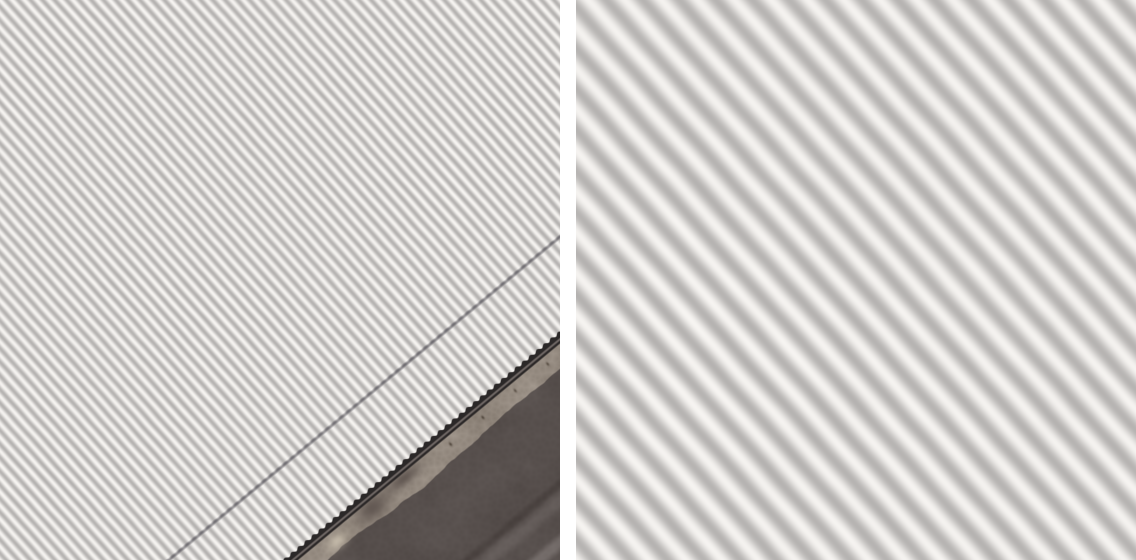
Left, the full canvas; right, a detail of the centre.
Write a three.js fragment shader that draws this texture.

```glsl
varying vec2 vUv;

const vec2 RIBS = vec2(46.0, 41.0);        // repeats across and up
const vec2 OUTWARD = vec2(0.637, -0.771);  // from roof to ground
const vec2 ALONG = vec2(0.771, 0.637);     // parallel to the eave
const float SEAM_AT = 0.192;
const float EAVE_AT = 0.323;
const float SOFT = 0.0018;

const vec3 RIB_LIGHT = vec3(0.962, 0.953, 0.942);
const vec3 RIB_SHADE = vec3(0.710, 0.700, 0.693);
const vec3 SEAM_COLOR = vec3(0.43, 0.42, 0.44);
const vec3 GUTTER = vec3(0.17, 0.155, 0.155);
const vec3 GUTTER_LIP = vec3(0.43, 0.40, 0.39);
const vec3 CONCRETE = vec3(0.58, 0.54, 0.50);
const vec3 STAIN = vec3(0.37, 0.33, 0.31);
const vec3 ASPHALT = vec3(0.34, 0.31, 0.30);
const vec3 DEBRIS = vec3(0.80, 0.76, 0.69);

vec2 hash2(vec2 p) {
  vec2 q = vec2(dot(p, vec2(127.1, 311.7)), dot(p, vec2(269.5, 183.3)));
  return fract(sin(q) * 43758.5);
}

// Distance to the nearest scattered cell center
float cellular(vec2 p) {
  vec2 base = floor(p);
  float nearest = 2.0;
  for (int y = -1; y <= 1; y++) {
    for (int x = -1; x <= 1; x++) {
      vec2 cell = base + vec2(float(x), float(y));
      nearest = min(nearest, distance(p, cell + hash2(cell)));
    }
  }
  return nearest;
}

// Layered sines, roughly -1 to 1
float waves(vec2 p) {
  float sum = 0.0;
  float amp = 0.5;
  for (int i = 0; i < 4; i++) {
    sum += amp * sin(p.x + 1.7 * sin(p.y)) * cos(0.8 * p.y - 0.4 * p.x);
    p = mat2(1.5, 1.1, -1.1, 1.5) * p + 1.3;
    amp *= 0.55;
  }
  return sum;
}

float band(float d, float center, float halfWidth, float soft) {
  return 1.0 - smoothstep(halfWidth - soft, halfWidth + soft, abs(d - center));
}

float blob(vec2 p, vec2 center, vec2 radius) {
  vec2 q = (p - center) / radius;
  return exp(-dot(q, q));
}

float ribProfile(vec2 p) {
  float phase = dot(p, RIBS) + 0.025 * waves(p * 38.0);
  return 0.5 + 0.5 * cos(6.28319 * phase);
}

vec3 roof(vec2 p, float d, float rib) {
  float wear = waves(p * 9.0 + 2.0);
  float contrast = 0.96 + 0.05 * wear;
  vec3 color = mix(RIB_SHADE, RIB_LIGHT, 0.5 + (rib - 0.5) * contrast);
  color += 0.008 * waves(p * 70.0);
  // Lapped sheet seam, deepest between ribs
  float seam = band(d, SEAM_AT + 0.0006 * (rib - 0.5), 0.0026, 0.0024);
  float strength = 0.94 - 0.26 * rib + 0.08 * wear;
  return mix(color, SEAM_COLOR, seam * strength);
}

vec3 ground(vec2 p, vec2 q) {
  float mottling = waves(p * 24.0);
  float grain = cellular(p * 90.0) - 0.5;
  vec3 color = ASPHALT + 0.025 * mottling + 0.018 * grain;
  // Worn tracks beside the lower corner
  color -= 0.045 * band(q.y, 0.532, 0.006, 0.006);
  color += 0.055 * band(q.y, 0.555, 0.011, 0.009);
  color += 0.10 * band(q.y, 0.613, 0.010, 0.007);

  // Concrete strip with a ragged outer edge
  float rim = 0.373 + 0.006 * waves(vec2(q.x * 24.0, 1.0));
  rim += 0.010 * blob(q, vec2(0.66, q.y), vec2(0.07, 1.0));
  float strip = 1.0 - smoothstep(rim - SOFT, rim + SOFT, q.y);
  vec3 concrete = CONCRETE + 0.045 * mottling + 0.05 * grain;
  float stain = blob(q, vec2(0.65, 0.347), vec2(0.035, 0.012));
  stain += blob(q, vec2(0.572, 0.352), vec2(0.032, 0.020));
  concrete = mix(concrete, STAIN, min(stain, 1.0) * 0.9);

  // Evenly spaced pits
  vec2 pit = vec2((fract((q.x - 0.752) / 0.075 + 0.5) - 0.5) * 0.075, q.y);
  float pits = blob(pit, vec2(0.0, 0.353), vec2(0.0025, 0.004));
  concrete -= 0.22 * pits * smoothstep(0.70, 0.74, q.x);
  color = mix(color, concrete, strip);

  // Pale debris near the eave
  float debris = blob(q, vec2(0.489, 0.358), vec2(0.022, 0.012));
  return mix(color, DEBRIS, debris * (0.65 + 0.5 * mottling));
}

void main() {
  vec2 p = vUv;
  vec2 q = vec2(dot(p, ALONG), dot(p, OUTWARD));
  float rib = ribProfile(p);
  vec3 color = ground(p, q);

  // Gutter lines below the scalloped roof edge
  color = mix(color, GUTTER, band(q.y, EAVE_AT + 0.006, 0.010, SOFT));
  color = mix(color, GUTTER_LIP, band(q.y, EAVE_AT + 0.010, 0.0018, SOFT));
  float eave = EAVE_AT - 0.002 + 0.004 * rib;
  float roofMask = 1.0 - smoothstep(eave - SOFT, eave + SOFT, q.y);
  color = mix(color, roof(p, q.y, rib), roofMask);

  gl_FragColor = vec4(clamp(color, 0.0, 1.0), 1.0);
}
```
